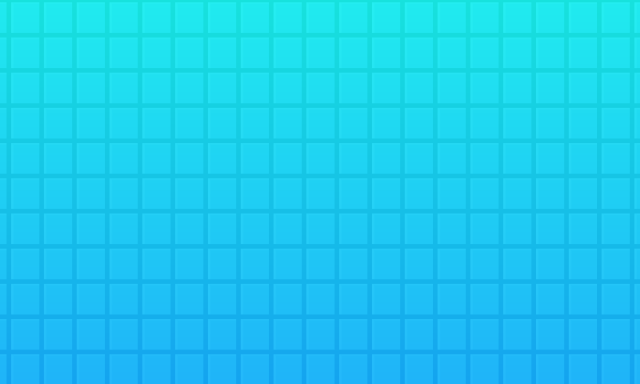
This pattern is drawn by a Shadertoy shader. Its source:

```glsl
// Grid of softly bevelled tiles over a cyan-to-blue vertical gradient.
// Each cell is folded by fract; distances to its edges give the darker
// grout lines and the pale strips along the left and top of every tile.

// Smooth step from 0 to 1 across an edge at zero, one pixel wide.
float cover(float signedDist, float pixel) {
    return clamp(signedDist / pixel + 0.5, 0.0, 1.0);
}

void mainImage(out vec4 fragColor, in vec2 fragCoord) {
    vec2 uv = fragCoord / iResolution.xy;
    float pixel = 1.0 / iResolution.y;
    float depth = 1.0 - uv.y;   // 0 at the top, 1 at the bottom

    // Repeat: columns and rows, with grout centred on the cell borders
    vec2 repeats = vec2(19.51, 10.91);
    vec2 pitch = vec2(iResolution.x / iResolution.y, 1.0) / repeats;
    vec2 cell = fract(vec2(uv.x, depth) * repeats - vec2(0.269, 0.0));

    // Distances in canvas heights, from the left/top and right/bottom tile edges
    float halfLine = 0.0060;
    vec2 fromStart = cell * pitch - halfLine;
    vec2 fromEnd = (1.0 - cell) * pitch - halfLine;
    vec2 inside = min(fromStart, fromEnd);
    float tile = cover(inside.x, pixel) * cover(inside.y, pixel);

    // Base gradients of the tiles and of the grout
    vec3 tileColor = mix(vec3(0.125, 0.92, 0.935), vec3(0.12, 0.705, 0.975), depth);
    vec3 lineColor = mix(vec3(0.09, 0.885, 0.865), vec3(0.08, 0.64, 0.94), depth);

    // Pale bevel: a wider strip on the left, a thinner one on top
    float bevel = max(cover(0.0062 - fromStart.x, 1.5 * pixel),
                      0.8 * cover(0.0040 - fromStart.y, 1.5 * pixel));
    tileColor += bevel * vec3(0.022, 0.016, 0.008);

    fragColor = vec4(mix(lineColor, tileColor, tile), 1.0);
}
```
